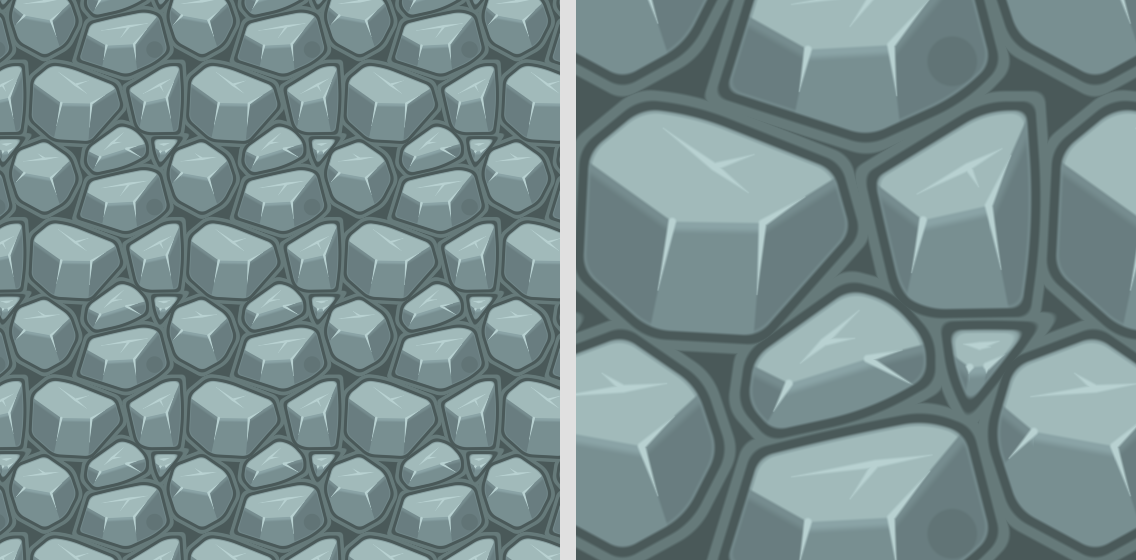
Left: the whole. Right: its middle third, enlarged.
This texture is drawn by a three.js fragment shader. Its source:

```glsl
varying vec2 vUv;

// Layout: one tile is TILE units wide, y runs downward inside it
const float REPEATS = 3.5556;
const float TILE = 324.0;
const float SHIFT = 60.0;
const float SOFT = 1.3;
const float STONE_GROWTH = 3.2;
const float OUTLINE_WIDTH = 6.2;
const float HOLE_START = 13.3;
const float CORNER_ROUND = 9.0;
const float RIM_WIDTH = 2.0;
const float BEVEL_WIDTH = 9.0;
const float GLINT_WIDTH = 2.6;

const vec3 MORTAR = vec3(0.40, 0.48, 0.48);
const vec3 SHADOW = vec3(0.29, 0.35, 0.35);
const vec3 SIDE = vec3(0.41, 0.49, 0.50);
const vec3 FRONT = vec3(0.47, 0.56, 0.57);
const vec3 BEVEL = vec3(0.54, 0.64, 0.65);
const vec3 TOP = vec3(0.63, 0.73, 0.73);
const vec3 GLINT = vec3(0.72, 0.82, 0.82);

// Nearest stone so far: signed distance and face colour
float gap = 1000.0;
vec3 face = FRONT;

float inside(float d) { return 1.0 - smoothstep(-SOFT, SOFT, d); }

vec2 wrap(vec2 p) { return mod(p + 0.5 * TILE, TILE) - 0.5 * TILE; }

float smoothMax(float a, float b) {
  float h = max(CORNER_ROUND - abs(a - b), 0.0) / CORNER_ROUND;
  return max(a, b) + 0.25 * CORNER_ROUND * h * h;
}

// Signed distance to the line a-b, positive on the clockwise side
float side(vec2 p, vec2 a, vec2 b) {
  vec2 e = normalize(b - a), q = p - a;
  return e.x * q.y - e.y * q.x;
}

// Two consecutive outward edges of a clockwise outline
float edges(vec2 p, vec2 a, vec2 b, vec2 c) {
  return smoothMax(-side(p, a, b), -side(p, b, c));
}

// Stroke that narrows from a to b
float glint(vec2 p, vec2 a, vec2 b) {
  vec2 e = b - a, q = p - a;
  float t = clamp(dot(q, e) / dot(e, e), 0.0, 1.0);
  return inside(length(q - e * t) - GLINT_WIDTH * (1.0 - t));
}

// Outline corners in pairs, ridge from left to right, feet of the
// two front edges, then a crack with one branch
void stone(vec2 p, vec4 ab, vec4 cd, vec4 ef, vec4 gh,
           vec4 ridgeL, vec4 ridgeR, vec4 feet, vec4 crack, vec2 branch) {
  vec2 l = ridgeL.xy, m = ridgeL.zw, n = ridgeR.xy, r = ridgeR.zw;
  vec2 centre = 0.5 * (m + n);
  p = centre + wrap(p - centre);
  float d = smoothMax(
    smoothMax(edges(p, ab.xy, ab.zw, cd.xy), edges(p, cd.xy, cd.zw, ef.xy)),
    smoothMax(edges(p, ef.xy, ef.zw, gh.xy), edges(p, gh.xy, gh.zw, ab.xy)));
  d -= STONE_GROWTH;
  if (d > gap) return;
  gap = d;

  // Facets
  float below = p.x < m.x ? side(p, l, m)
              : p.x < n.x ? side(p, m, n) : side(p, n, r);
  float flank = max(inside(-side(p, m, feet.xy)), inside(side(p, n, feet.zw)));
  face = mix(FRONT, SIDE, flank);
  float bevel = 1.0 - smoothstep(0.3 * BEVEL_WIDTH, BEVEL_WIDTH, below);
  face = mix(face, BEVEL, bevel * (1.0 - 0.6 * flank));
  face = mix(face, TOP, inside(below));

  // Lit edges and cracks
  float lit = max(glint(p, m, mix(m, feet.xy, 0.65)),
                  glint(p, n, mix(n, feet.zw, 0.65)));
  lit = max(lit, glint(p, n, mix(n, r, 0.6)));
  vec2 fork = mix(crack.xy, crack.zw, 0.6);
  lit = max(lit, max(glint(p, fork, crack.xy), glint(p, fork, crack.zw)));
  lit = max(lit, glint(p, fork, branch));
  face = mix(face, GLINT, lit);
  face = mix(face, FRONT, inside(-d - RIM_WIDTH) * 0.6);
}

void main() {
  vec2 p = vec2(vUv.x, 1.0 - vUv.y) * REPEATS * TILE - SHIFT;

  // Large block
  stone(p, vec4(46, 78, 76, 80), vec4(174, 119, 185, 158),
    vec4(124, 227, 52, 223), vec4(8, 184, 12, 106),
    vec4(10, 112, 66, 152), vec4(128, 153, 176, 123),
    vec4(51, 224, 122, 228), vec4(60, 88, 118, 132), vec2(122, 106));
  // Upright wedge
  stone(p, vec4(282, 79, 306, 79), vec4(311, 150, 303, 208),
    vec4(240, 209, 224, 198), vec4(214, 160, 207, 125),
    vec4(207, 127, 238, 151), vec4(283, 141, 308, 84),
    vec4(226, 206, 296, 208), vec4(234, 133, 292, 102), vec2(276, 128));
  // Small slanted slab
  stone(p, vec4(188, 202, 214, 209), vec4(237, 235, 237, 257),
    vec4(200, 278, 136, 292), vec4(121, 275, 125, 247),
    vec4(120, 250, 146, 263), vec4(200, 246, 239, 236),
    vec4(130, 292, 250, 275), vec4(194, 213, 154, 249), vec2(191, 232));
  // Pebble
  stone(p, vec4(259, 229, 282, 227), vec4(305, 229, 298, 241),
    vec4(286, 256, 271, 273), vec4(264, 262, 260, 245),
    vec4(259, 244, 270, 252), vec4(282, 251, 302, 238),
    vec4(269, 258, 281, 258), vec4(266, 236, 284, 238), vec2(290, 234));
  // Round boulder
  stone(p, vec4(32, 234, 80, 267), vec4(94, 309, 72, 352),
    vec4(32, 374, -18, 347), vec4(-34, 298, -21, 254),
    vec4(-34, 276, -10, 296), vec4(45, 306, 82, 272),
    vec4(-36, 324, 62, 358), vec4(-12, 272, 62, 263), vec2(18, 256));
  // Wide boulder
  stone(p, vec4(128, 316, 190, 299), vec4(240, 291, 264, 300),
    vec4(281, 366, 262, 386), vec4(200, 414, 107, 384),
    vec4(118, 335, 159, 358), vec4(216, 355, 260, 302),
    vec4(150, 402, 222, 408), vec4(148, 327, 244, 312), vec2(188, 342));

  // Worn chip on the wide boulder
  float chip = length(wrap(p - vec2(258, 366))) - 17.0;
  face = mix(face, SHADOW, 0.25 * inside(chip));

  // Joints, holes and outlines
  vec3 colour = mix(SHADOW, MORTAR, inside(gap - HOLE_START));
  colour = mix(colour, SHADOW, inside(gap - OUTLINE_WIDTH));
  colour = mix(colour, face, inside(gap));
  gl_FragColor = vec4(colour, 1.0);
}
```
